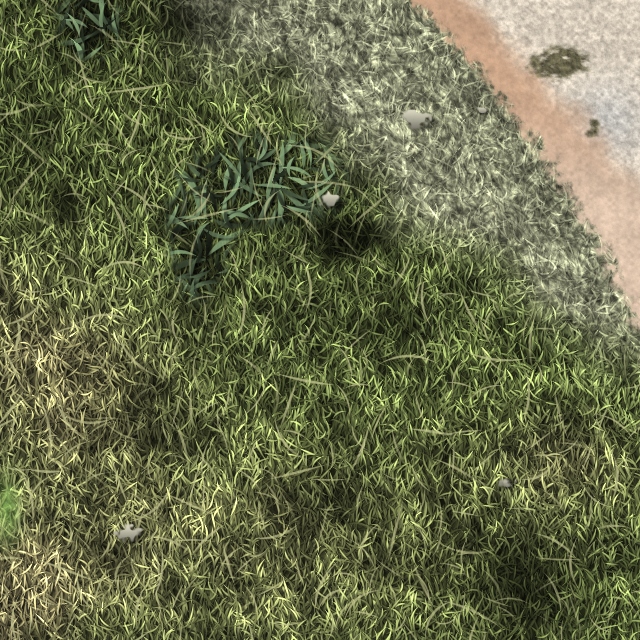
Write a Shadertoy shader that draws this texture.

```glsl
// A sunlit grassy bank beside a dusty track, seen from above.
// Layers of curved blades on jittered grids cover noisy soil; soft blobs place
// shade, dry turf and leafy weeds, and a curved edge bounds the gravel.

float hash(vec2 p) {
  return fract(sin(dot(p, vec2(127.1, 311.7))) * 43758.5453);
}

float noise(vec2 p) {
  vec2 i = floor(p), f = fract(p);
  f = f * f * (3. - 2. * f);
  return mix(mix(hash(i), hash(i + vec2(1, 0)), f.x),
             mix(hash(i + vec2(0, 1)), hash(i + 1.), f.x), f.y);
}

float fbm(vec2 p) {
  float sum = 0., amp = .53;
  for (int i = 0; i < 4; i++) {
    sum += amp * noise(p);
    p = mat2(1.6, 1.2, -1.2, 1.6) * p + 7.3;
    amp *= .5;
  }
  return sum;
}

float blob(vec2 p, float x, float y, float rx, float ry) {
  vec2 q = (p - vec2(x, y)) / vec2(rx, ry);
  return exp(-dot(q, q));
}

// Jittered grid of tapered blades: coverage, cast shadow, brightness
vec3 blades(vec2 p, float cells, float seed, float width, float spread) {
  vec2 g = p * cells + seed * 3.7, id = floor(g);
  float aa = cells * max(.8 / iResolution.y, .0009);
  vec3 result = vec3(0);
  for (int j = -1; j <= 1; j++)
  for (int i = -1; i <= 1; i++) {
    vec2 cell = id + vec2(i, j), key = cell + seed * 17.;
    float angle = (hash(key + 9.4) + hash(key + 2.8) - 1.) * spread;
    vec2 d = g - cell - vec2(hash(key), hash(key + 31.3));
    d = mat2(cos(angle), sin(angle), -sin(angle), cos(angle)) * d;
    float t = d.y / (.5 + .42 * hash(key + 13.7));
    d.x += (hash(key + 21.9) - .5) * .5 * t * t;
    float w = width * (1. - t * t);
    float cover = smoothstep(-aa, aa, w - abs(d.x));
    float shadow = smoothstep(0., .16, w + .08 - abs(d.x - .08));
    if (cover > result.x) result.z = hash(key + 5.1) + .15 * t;
    result.xy = max(result.xy, vec2(cover, shadow));
  }
  return result;
}

// Pale stone with a shadow below
vec3 stone(vec3 col, vec2 p, float x, float y, float size) {
  vec2 q = (p - vec2(x, y)) / vec2(size, size * .6);
  float r = length(q) + 1.1 * (noise(p * 150.) - .5);
  col *= .5 + .5 * smoothstep(.7, 1.5, length(q + vec2(-.3, .5)));
  return mix(col, vec3(.68, .67, .6) * (.9 + .2 * q.y), 1. - smoothstep(.6, 1.2, r));
}

vec3 track(vec2 p, float inner) {
  float coarse = fbm(p * 24.), grit = fbm(p * 170.);
  vec3 sand = mix(vec3(.76, .67, .59), vec3(.69, .56, .46), smoothstep(.65, .9, p.y));
  vec3 gravel = mix(vec3(.75, .71, .65), vec3(.7, .69, .67), blob(p, .95, .81, .06, .06));
  float stony = smoothstep(-.04, .04, inner + .06 * (coarse - .5));
  vec3 col = mix(sand, gravel, stony) * (.91 + .18 * coarse);
  col *= 1. + (grit - .5) * mix(.22, .5, stony);
  float weed = blob(p, .875, .9, .055, .03) + .6 * blob(p, .925, .805, .016, .035);
  weed = smoothstep(.3, .75, weed * (.2 + 1.6 * fbm(p * vec2(60, 110))));
  return mix(col, vec3(.3, .29, .2) * (.4 + 1.2 * grit), weed * .85);
}

void mainImage(out vec4 fragColor, in vec2 fragCoord) {
  vec2 p = fragCoord / iResolution.xy;
  float down = 1. - p.y, patches = fbm(p * 9.), clumps = fbm(p * 27.), fine = fbm(p * 110.);

  // Regions: worn turf by the track, dry patches, shade, leafy weeds
  float worn = smoothstep(-.09, .13, p.x - .22 - 1.25 * down + .25 * (patches - .5));
  worn *= smoothstep(.25, .55, p.y);
  float dry = .8 * blob(p, .04, .42, .2, .17) + 1.3 * blob(p, .02, .05, .09, .12)
    + .5 * blob(p, .3, .12, .4, .2) + .6 * blob(p, .87, .26, .13, .08);
  dry = clamp(dry * (.4 + 1.2 * patches), 0., 1.);
  float weedTop = blob(p, .14, .96, .06, .06);
  float shade = 1.4 * blob(p, .54, .625, .05, .035) + .8 * blob(p, .31, .59, .035, .07)
    + .9 * weedTop + .8 * blob(p, .29, .97, .07, .05) + .4 * blob(p, .03, .8, .1, .12)
    + .5 * blob(p, .25, .34, .06, .07) + .5 * blob(p, .6, .49, .06, .04)
    + .5 * blob(p, .53, .21, .06, .07) + .75 * blob(p, .82, .08, .1, .09)
    + .4 * blob(p, .43, .71, .12, .07);
  shade = clamp(shade * (.5 + clumps) + .5 * smoothstep(.55, .8, patches) * (1. - worn), 0., .92);
  float leafy = weedTop + blob(p, .43, .72, .13, .08) + blob(p, .31, .62, .05, .1);
  leafy = smoothstep(.3, .7, leafy);

  vec3 turf = mix(vec3(.4, .46, .245), vec3(.61, .58, .4), dry);
  turf = mix(turf, vec3(.52, .53, .425), worn);
  turf *= (1. - .75 * shade) * (.84 + .3 * patches) * mix(.45 + 1.1 * clumps, .7 + .6 * clumps, worn);
  vec3 col = turf * mix(.05 + .75 * fine, .2 + 1.5 * fine, worn);

  // Grass, from buried layers to sunlit ones
  for (float k = 0.; k < 10.; k++) {
    float cells = mix(39., 24., hash(vec2(k, 4))) + 3. * k;
    vec3 b = blades(p, cells, k + 1., .08, 1.6 + .6 * worn);
    float light = mix(.2 + .06 * k + 1.1 * b.z * b.z, .5 + .95 * b.z, worn * .8);
    col *= 1. - .33 * b.y * (1. - .55 * worn);
    vec3 sheen = vec3(.1, .1, .09) * b.z * b.z * (1. - shade);
    col = mix(col, turf * light + sheen, b.x * mix(.9, .6, worn));
  }

  // Broad bluish leaves, then bleached stalks
  for (float k = 0.; k < 4.; k++) {
    vec3 leaf = blades(p, 18. + 4. * k, 20. + k, .09, 2.4);
    col *= 1. - .45 * leaf.y * leafy;
    col = mix(col, vec3(.39, .48, .35) * (.2 + 1.2 * leaf.z), leaf.x * leafy * .85);
  }
  for (float k = 0.; k < 2.; k++) {
    vec3 stalk = blades(p, 18. + 9. * k, 40. + k, .036, 2.);
    float pale = smoothstep(.4, .7, stalk.z) * (1. - .8 * worn) * (1. - .5 * shade);
    col = mix(col, vec3(.67, .67, .49), stalk.x * pale * .75);
  }
  col = mix(col, vec3(.45, .6, .3) * (.4 + 1.1 * fine), .7 * blob(p, .012, .205, .02, .05));

  // Worn turf flecks: slanted dark gaps and dusty glints
  float fleck = fbm(mat2(.8, -.6, .6, .8) * p * vec2(170, 90));
  col *= 1. + worn * 1.1 * (fleck - .5);

  // Track with a ragged grassy edge, and a few stones
  float outer = p.x - .64 - .98 * down + .52 * down * down;
  outer += .05 * (fbm(p * 32.) - .5) + .04 * (fine - .5);
  col = mix(col, track(p, p.x - .73 - .93 * down), smoothstep(-.016, .016, outer));
  col = stone(col, p, .651, .815, .02);
  col = stone(col, p, .517, .688, .016);
  col = stone(col, p, .753, .828, .008);
  col = stone(col, p, .79, .247, .012);
  col = stone(col, p, .2, .167, .018);
  fragColor = vec4(clamp(col * 1.14, 0., 1.), 1);
}
```
